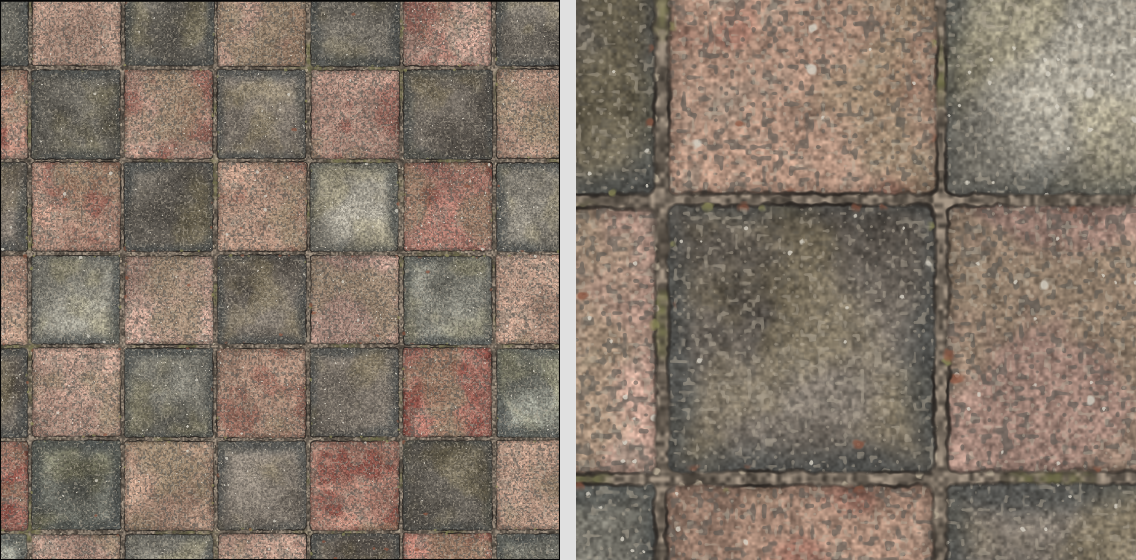
Left: the whole. Right: its middle third, enlarged.
Reproduce this texture procedurally as a three.js fragment shader.

```glsl
varying vec2 vUv;

float hash(vec2 p) {
  vec3 q = fract(vec3(p.xyx) * 0.1031);
  q += dot(q, q.yzx + 33.33);
  return fract((q.x + q.y) * q.z);
}

float noise(vec2 p) {
  vec2 i = floor(p), f = fract(p);
  f = f * f * (3.0 - 2.0 * f);
  return mix(mix(hash(i), hash(i + vec2(1.0, 0.0)), f.x),
             mix(hash(i + vec2(0.0, 1.0)), hash(i + 1.0), f.x), f.y);
}

float fbm(vec2 p) {
  float sum = 0.0, amp = 0.53;
  for (int i = 0; i < 4; i++) {
    sum += amp * noise(p);
    p = mat2(1.6, 1.2, -1.2, 1.6) * p + 7.3;
    amp *= 0.5;
  }
  return sum;
}

float roundBox(vec2 p, vec2 halfSize, float r) {
  vec2 q = abs(p) - halfSize + r;
  return length(max(q, 0.0)) + min(max(q.x, q.y), 0.0) - r;
}

// One irregular dot in some cells of a grid
float spots(vec2 p, float chance, float radius) {
  vec2 cell = floor(p);
  vec2 center = 0.3 + 0.4 * vec2(hash(cell + 3.1), hash(cell + 8.7));
  float r = radius * (0.5 + 0.5 * hash(cell + 5.9));
  float d = length(fract(p) - center) + 0.15 * (noise(p * 5.0) - 0.5);
  return step(hash(cell + 1.7), chance) * (1.0 - smoothstep(r * 0.5, r + 0.06, d));
}

void main() {
  // Six tiles each way, offset so that part tiles show at the sides
  vec2 g = vUv * 6.03 - vec2(0.32, 0.3);
  vec2 id = floor(g);
  vec2 jitter = vec2(hash(id + 21.0), hash(id + 47.0)) - 0.5;
  vec2 p = g - id - 0.5 + 0.014 * jitter;
  float isRed = mod(id.x + id.y, 2.0);
  float tone = hash(id + 13.0);
  float hue = hash(id + 71.0);

  float d = roundBox(p, vec2(0.479, 0.481) - 0.006 * tone, 0.03);
  d += 0.014 * (noise(g * 24.0) - 0.5) + 0.006 * (noise(g * 60.0) - 0.5);

  vec2 local = g + id * 5.7;
  float cloud = smoothstep(0.2, 0.8, fbm(local * 1.9));
  float blotch = fbm(local * 2.8 + 40.0);
  float mottle = fbm(local * 12.0);
  float grain = 0.6 * noise(g * 58.0) + 0.4 * noise(g * 95.0 + 17.0);

  // Grey tiles: from brown to blue-green, with a dark rim
  vec3 grey = mix(vec3(0.455, 0.42, 0.385), vec3(0.455, 0.46, 0.425), hue);
  grey *= mix(0.85, 1.25, tone * tone) * (0.78 + 0.46 * cloud);
  grey += vec3(0.05, 0.04, 0.0) * smoothstep(0.45, 0.7, blotch);
  float rimWear = smoothstep(-0.14, 0.0, d + 0.12 * (cloud - 0.5));
  grey = mix(grey, vec3(0.25, 0.265, 0.265), 0.7 * rimWear);

  // Red tiles: pink to brick, with stains and worn patches
  vec3 brick = mix(vec3(0.68, 0.56, 0.485), vec3(0.7, 0.575, 0.525), tone);
  brick = mix(brick, vec3(0.64, 0.43, 0.385), smoothstep(0.55, 1.0, hue));
  brick *= 0.82 + 0.36 * cloud;
  float stain = smoothstep(0.55, 0.68, blotch) * smoothstep(0.35, 0.9, hue);
  brick = mix(brick, vec3(0.5, 0.27, 0.24), 0.75 * stain);
  float worn = smoothstep(0.45, 0.7, mottle) * smoothstep(0.35, 0.85, cloud);
  brick = mix(brick, vec3(0.46, 0.43, 0.39), 0.55 * worn);
  brick = mix(brick, vec3(0.53, 0.49, 0.39), 0.5 * smoothstep(0.5, 0.7, fbm(local * 2.2 + 90.0)));
  brick *= 1.0 - 0.2 * smoothstep(-0.06, 0.0, d);

  // Sandy grain, dark pits and pale chips
  vec3 tile = mix(grey, brick, isRed);
  tile *= 1.0 + 0.64 * (grain - 0.5) + 0.22 * (mottle - 0.5);
  float pits = smoothstep(0.58, 0.82, noise(g * 52.0 + 31.0));
  tile = mix(tile, vec3(0.36, 0.35, 0.33), mix(0.25, 0.6, isRed) * pits);
  tile = mix(tile, vec3(0.72, 0.68, 0.61), 0.45 * smoothstep(0.64, 0.9, noise(g * 64.0 + 9.0)));
  tile = mix(tile, vec3(0.85, 0.83, 0.78), 0.8 * spots(g * 25.0, 0.012 + 0.03 * tone, 0.26));
  tile = mix(tile, vec3(0.84, 0.82, 0.77), 0.8 * spots(g * 12.0 + 4.0, 0.007, 0.28));
  tile = mix(tile, vec3(0.55, 0.33, 0.25), 0.7 * spots(g * vec2(9.0, 13.0) + 60.0, 0.006, 0.3));

  // Gritty joints with moss and small stones
  vec3 joint = vec3(0.49, 0.445, 0.395) * (0.6 + 0.8 * noise(g * 55.0 + 5.0));
  joint = mix(joint, vec3(0.22, 0.2, 0.175), 0.5 * smoothstep(0.55, 0.8, noise(g * 22.0 + 11.0)));
  float moss = smoothstep(0.62, 0.82, noise(g * 3.5 + 70.0)) * noise(g * 38.0);
  joint = mix(joint, vec3(0.46, 0.46, 0.29), 0.8 * moss);
  joint = mix(joint, vec3(0.69, 0.64, 0.56), spots(g * 19.0 + 80.0, 0.1, 0.36));

  vec3 color = mix(tile, joint, smoothstep(-0.006, 0.008, d));

  // Uneven dark crack around each tile
  float crack = 1.0 - smoothstep(0.001, 0.012, abs(d - 0.001));
  color = mix(color, vec3(0.13, 0.115, 0.105), crack * (0.1 + 0.8 * noise(g * 6.0 + 25.0)));

  // Debris that spills from the joints onto the tile edges
  float nearJoint = smoothstep(-0.03, 0.0, d);
  color = mix(color, vec3(0.57, 0.56, 0.36), 0.75 * nearJoint * spots(g * 15.0 + 33.0, 0.05, 0.36));
  color = mix(color, vec3(0.55, 0.34, 0.26), 0.7 * nearJoint * spots(g * 12.0 + 52.0, 0.03, 0.34));

  // Thin black frame
  vec2 inner = min(vUv, 1.0 - vUv);
  float rim = min(min(inner.x, vUv.y), 1.0 - vUv.y - 0.001);
  color = mix(vec3(0.03), color, smoothstep(0.001, 0.003, rim));

  gl_FragColor = vec4(color, 1.0);
}
```
